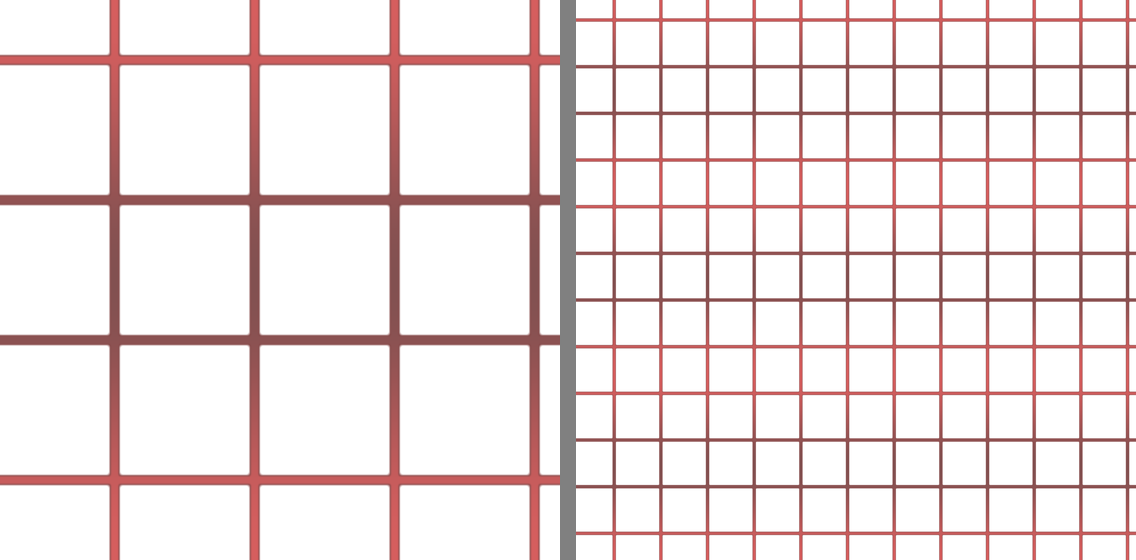
Left: one tile. Right: repeated 3 by 3.
Write a Shadertoy shader that draws this pattern.

```glsl
// A square grid of thin red bars on white, four repeats each way.
// Distances to the two line sets are blended for filleted crossings, then
// shaded with a dark soft rim and a vertical cosine fade that wraps.

const float TAU = 6.2831853;
const float REPEATS = 4.0;
const vec2 LINE_PHASE = vec2(0.819, 0.571);  // line position within a cell

const vec3 PAPER = vec3(1.0);
const vec3 BRIGHT_RED = vec3(0.84, 0.37, 0.37);
const vec3 DARK_RED = vec3(0.51, 0.315, 0.315);
const vec3 RIM_RED = vec3(0.52, 0.28, 0.28);

// Distance to the nearest repeated line on each axis, in canvas units.
vec2 lineDistances(vec2 uv, float repeats, vec2 phase) {
    vec2 cell = fract(uv * repeats - phase + 0.5) - 0.5;
    return abs(cell) / repeats;
}

// Polynomial smooth minimum; rounds the inner corners of the crossings.
float smoothMin(float a, float b, float radius) {
    float h = max(radius - abs(a - b), 0.0) / radius;
    return min(a, b) - 0.25 * radius * h * h;
}

// Bright at the top and bottom, dark across the middle.
vec3 barColour(float y, vec3 bright, vec3 dark) {
    return mix(dark, bright, 0.5 + 0.5 * cos(TAU * y));
}

void mainImage(out vec4 fragColor, in vec2 fragCoord) {
    vec2 uv = fragCoord / iResolution.xy;
    float pixel = 1.0 / min(iResolution.x, iResolution.y);

    // Grid shape
    vec2 d = lineDistances(uv, REPEATS, LINE_PHASE);
    float dist = smoothMin(d.x, d.y, 0.006);

    // Soft edge, never sharper than one pixel
    float softness = max(0.0022, 0.5 * pixel);
    float coverage = 1.0 - smoothstep(-softness, softness, dist - 0.009);

    // Faded bar with a darker rim
    vec3 bar = barColour(uv.y, BRIGHT_RED, DARK_RED);
    bar = mix(bar, RIM_RED, 0.85 * smoothstep(0.0045, 0.0085, dist));

    fragColor = vec4(mix(PAPER, bar, coverage), 1.0);
}
```
